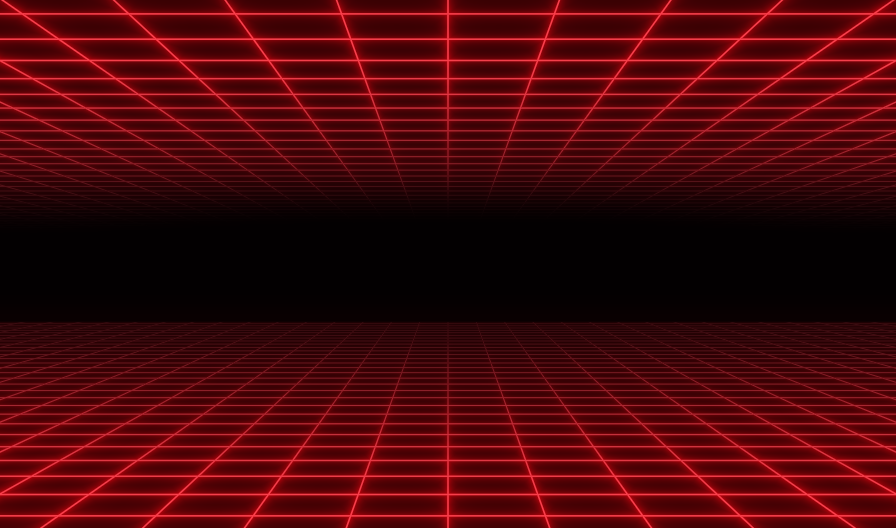
Write a Shadertoy shader that draws this background.

```glsl
// Two glowing red perspective grids, a ceiling and a floor, fading into a dark gap.
// Each plane divides by the height from its own vanishing line to get depth;
// distances to the nearest row and column draw thin cores with soft halos.

const vec3 GAP_COLOR  = vec3(0.012, 0.000, 0.003);
const vec3 HALO_COLOR = vec3(0.720, 0.010, 0.050);
const vec3 FAR_LINE   = vec3(0.600, 0.190, 0.240);
const vec3 NEAR_LINE  = vec3(1.000, 0.270, 0.320);

// Distance from t to the nearest whole number
float toNearest(float t) {
    return abs(fract(t + 0.5) - 0.5);
}

// Share of a pixel covered by a line of the given half width
float lineCover(float dist, float halfWidth, float pixel) {
    return clamp(halfWidth + 0.5 * pixel - dist, 0.0, min(2.0 * halfWidth, pixel)) / pixel;
}

// Soft light around a line
float halo(float dist, float radius) {
    return exp(-dist / radius);
}

// Colour of a grid plane; drop is the height from its vanishing line
vec3 gridPlane(float x, float drop, float depthScale, float rowShift,
               float columnSlope, vec3 fill, float pixel) {
    float d = max(drop, 0.05);
    float rowGap = d * d / depthScale;
    float columnGap = columnSlope * d;
    float rowDist = toNearest(depthScale / d - rowShift) * rowGap;
    float columnDist = toNearest(x / columnGap) * columnGap / sqrt(1.0 + x * x / (d * d));

    float nearness = smoothstep(0.16, 0.50, d);
    float halfWidth = mix(0.0007, 0.0015, nearness);
    float radius = mix(0.002, 0.0065, nearness);

    // Rows dissolve where they crowd below the pixel size
    float rowClarity = smoothstep(0.8, 2.5, rowGap / pixel);
    float rowCore = lineCover(rowDist, halfWidth, pixel) * rowClarity;
    float columnCore = lineCover(columnDist, halfWidth, pixel);
    float core = max(rowCore, columnCore) * mix(0.50, 0.92, nearness);

    // Halos are strongest where rows and columns cross
    float rowHalo = halo(rowDist, radius);
    float columnHalo = halo(columnDist, radius * 1.3);
    float crossing = halo(length(vec2(rowDist, columnDist)), radius * 2.5);
    float light = 0.45 * max(rowHalo, columnHalo) + 0.35 * crossing;

    vec3 color = fill + HALO_COLOR * light * mix(0.12, 1.0, nearness);
    return mix(color, mix(FAR_LINE, NEAR_LINE, nearness), core);
}

void mainImage(out vec4 fragColor, in vec2 fragCoord) {
    float pixel = 1.0 / iResolution.y;
    float x = (fragCoord.x - 0.5 * iResolution.x) * pixel;
    float y = fragCoord.y * pixel;
    vec3 color = GAP_COLOR;

    if (y > 0.5) {
        // Ceiling: dissolves gradually, reaching a little deeper at the sides
        float drop = y - 0.4144;
        vec3 fill = mix(vec3(0.19, 0.010, 0.020), vec3(0.22, 0.004, 0.012),
                        smoothstep(0.2, 0.55, drop));
        vec3 grid = gridPlane(x, drop, 5.973, 0.68, 0.3604, fill, pixel);
        float farEdge = mix(0.158, 0.138, smoothstep(0.2, 0.8, abs(x)));
        color = mix(color, grid, smoothstep(farEdge, 0.29, drop));
    } else {
        // Floor: starts at a crisp far edge and brightens toward the viewer
        float drop = 0.5403 - y;
        vec3 fill = mix(vec3(0.16, 0.006, 0.014), vec3(0.25, 0.004, 0.012),
                        smoothstep(0.15, 0.42, drop));
        vec3 grid = gridPlane(x, drop, 6.104, 0.80, 0.3566, fill, pixel);
        float edge = smoothstep(-pixel, pixel, 0.390 - y);
        float fade = mix(0.60, 1.0, smoothstep(0.15, 0.25, drop));
        color += vec3(0.025, 0.0, 0.002) * smoothstep(0.45, 0.39, y);
        color = mix(color, grid, edge * fade);
    }

    fragColor = vec4(color, 1.0);
}
```
